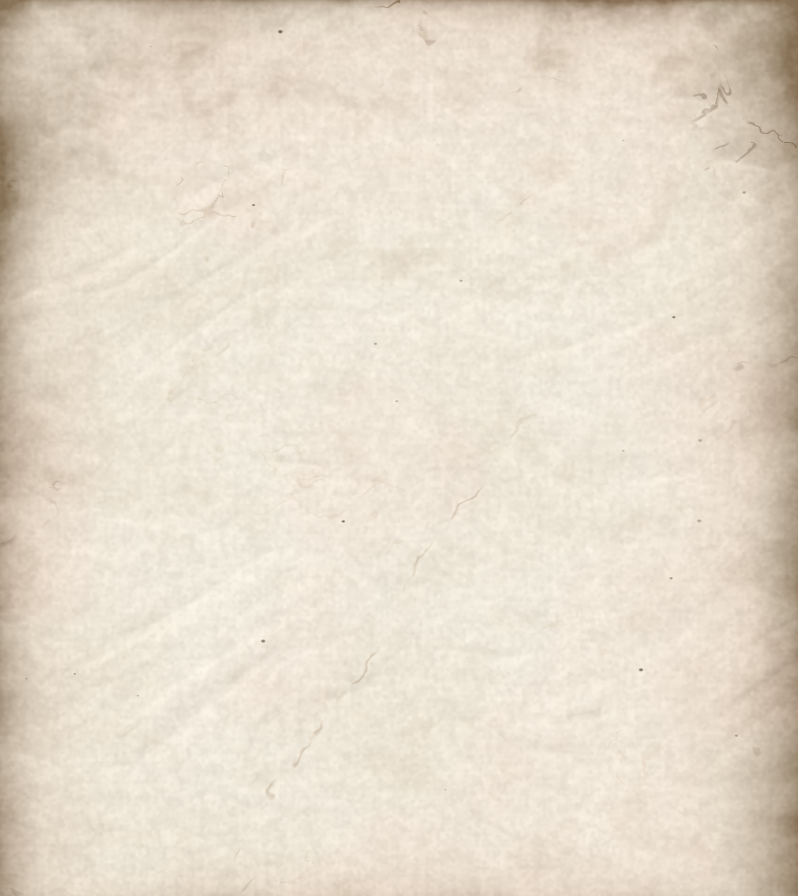
Give the GLSL for this texture, as a Shadertoy shader.

```glsl
// Aged cream parchment with browned edges, soft stains, fine cracks and a diagonal crease.

#define PAPER vec3(0.944, 0.919, 0.865)
#define CREAM vec3(0.898, 0.850, 0.780)
#define TAUPE vec3(0.715, 0.655, 0.575)
#define BROWN vec3(0.540, 0.455, 0.350)
#define EDGE_REACH vec4(0.050, 0.068, 0.030, 0.045) // left, right, bottom, top
#define EDGE_DEPTH vec4(0.70, 0.74, 0.26, 0.36)
#define STAIN 0.45
#define RELIEF 0.16
#define GRAIN 0.075
#define CRACK_DEPTH 0.34
#define SPECK_CHANCE 0.15

float hash(vec2 c) {
    vec3 q = fract(vec3(c.xyx) * 0.1031);
    q += dot(q, q.yzx + 33.33);
    return fract((q.x + q.y) * q.z);
}

vec2 hash2(vec2 c) {
    return vec2(hash(c + 17.3), hash(c + 61.7));
}

// Smooth cellular noise: scattered points blended by distance
float cellNoise(vec2 p) {
    vec2 cell = floor(p), f = p - cell;
    float sum = 0.0, total = 0.0;
    for (int j = -1; j <= 1; j++)
    for (int i = -1; i <= 1; i++) {
        vec2 o = vec2(i, j);
        vec2 d = o + hash2(cell + o) - f;
        float w = exp(-4.5 * dot(d, d));
        sum += w * hash(cell + o);
        total += w;
    }
    return sum / total;
}

float layered(vec2 p) {
    float sum = 0.0, amp = 0.5;
    for (int i = 0; i < 4; i++) {
        sum += amp * cellNoise(p);
        p = mat2(1.6, 1.2, -1.2, 1.6) * p + 7.1;
        amp *= 0.55;
    }
    return sum / 1.01;
}

// Paper to brown as age goes from 0 to 1
vec3 ageTone(float age) {
    vec3 c = mix(PAPER, CREAM, clamp(age / 0.25, 0.0, 1.0));
    c = mix(c, TAUPE, clamp((age - 0.25) / 0.40, 0.0, 1.0));
    return mix(c, BROWN, clamp((age - 0.65) / 0.35, 0.0, 1.0));
}

// Crumpled surface height: broad swells with sharp folds
float crumple(vec2 p) {
    vec2 q = p * vec2(6.0, 9.0) + 3.0;
    q += 0.5 * sin(q.yx * 1.7 + vec2(0.3, 2.1));
    float folds = abs(cellNoise(q) - 0.5) + 0.5 * abs(cellNoise(q * 2.3 + 5.0) - 0.5);
    return folds + 0.35 * cellNoise(q * 5.0);
}

// Tiny dark flecks
float specks(vec2 p, float px) {
    vec2 g = p * 15.0, cell = floor(g);
    vec2 d = (g - cell - 0.2 - 0.6 * hash2(cell + 3.0)) / 15.0;
    float radius = mix(0.0004, 0.0018, hash(cell + 8.0));
    float fleck = 1.0 - smoothstep(radius - px, radius + px, length(d * vec2(0.8, 1.1)));
    return fleck * step(hash(cell + 2.0), SPECK_CHANCE) * mix(0.4, 1.0, hash(cell + 6.0));
}

void mainImage(out vec4 fragColor, in vec2 fragCoord) {
    vec2 uv = fragCoord / iResolution.xy;
    vec2 p = fragCoord / iResolution.y;
    float px = 1.0 / iResolution.y;

    float cloud = layered(p * vec2(5.0, 7.0) + 3.0);
    float mottle = layered(p * vec2(20.0, 25.0) + 11.0);
    float topness = smoothstep(0.55, 1.0, uv.y);

    // Browned borders and the stained upper right corner
    vec4 border = EDGE_DEPTH * exp(-vec4(uv.x, 1.0 - uv.x, uv.y, 1.0 - uv.y) / EDGE_REACH);
    float age = max(max(border.x, border.y), max(border.z, border.w));
    age = mix(age, dot(border, vec4(1.0)), 0.3) * (0.55 + 0.8 * cloud);
    age += 0.38 * exp(-(1.0 - uv.y) / 0.007);
    float corner = length((uv - vec2(0.97, 0.91)) * vec2(1.0, 1.25)) + 0.30 * (mottle - 0.5);
    age += 0.17 * (1.0 - smoothstep(0.05, 0.16, corner));

    // Soft stains, stronger near the top
    age += STAIN * max(cloud - 0.48, 0.0) * (0.6 + 0.9 * topness);
    age += (0.35 + 0.35 * topness) * max(mottle - 0.54, 0.0) + 0.05 * topness;

    // Diagonal crease, thin and broken along its length
    vec2 start = vec2(0.254, 0.036), span = vec2(0.386, 0.584);
    vec2 along = normalize(span), rel = p - start;
    float t = dot(rel, along) / length(span);
    float side = dot(rel, vec2(along.y, -along.x)) + 0.005 * sin(t * 13.0) + 0.03 * (mottle - 0.5);
    float reach = smoothstep(0.0, 0.04, t) * (1.0 - smoothstep(0.7, 1.0, t));
    float broken = smoothstep(0.40, 0.62, cellNoise(p * 45.0 + 4.0));
    age += 0.30 * reach * broken * (1.0 - smoothstep(0.0003, 0.0016 + px, abs(side)));
    float fold = reach * (exp(-abs(side - 0.004) / 0.004) - exp(-abs(side + 0.008) / 0.012));

    // Hairline cracks: broken contours of a rough noise
    vec2 rough = p * vec2(7.0, 9.0) + 0.5 * mottle;
    float level = layered(rough + 23.0) - 0.5;
    float hair = 1.0 - smoothstep(0.002, 0.016, abs(level));
    float patchy = smoothstep(0.57, 0.70, cellNoise(p * 11.0 + 47.0));
    patchy *= smoothstep(0.35, 0.60, cellNoise(p * 60.0 + 9.0));
    age += CRACK_DEPTH * hair * patchy * (0.40 + 0.60 * topness);

    vec3 color = ageTone(age);
    color += vec3(0.004, -0.007, -0.005) * smoothstep(0.58, 0.75, cellNoise(p * 7.0 + 31.0));

    // Crumpled relief lit from the upper left, fibres and fine grain
    float slope = crumple(p) - crumple(p + vec2(-0.002, 0.004));
    float fibre = cellNoise(p * vec2(26.0, 240.0)) + cellNoise(p * vec2(240.0, 26.0)) - 1.0;
    float grain = cellNoise(p * 240.0) + 0.6 * cellNoise(p * 110.0 + 5.0) - 0.8;
    color += RELIEF * slope + 0.012 * fold + GRAIN * (0.6 * grain + 0.2 * fibre);

    color = mix(color, BROWN * 0.65, 0.85 * specks(p, px));
    fragColor = vec4(clamp(color, 0.0, 1.0), 1.0);
}
```
